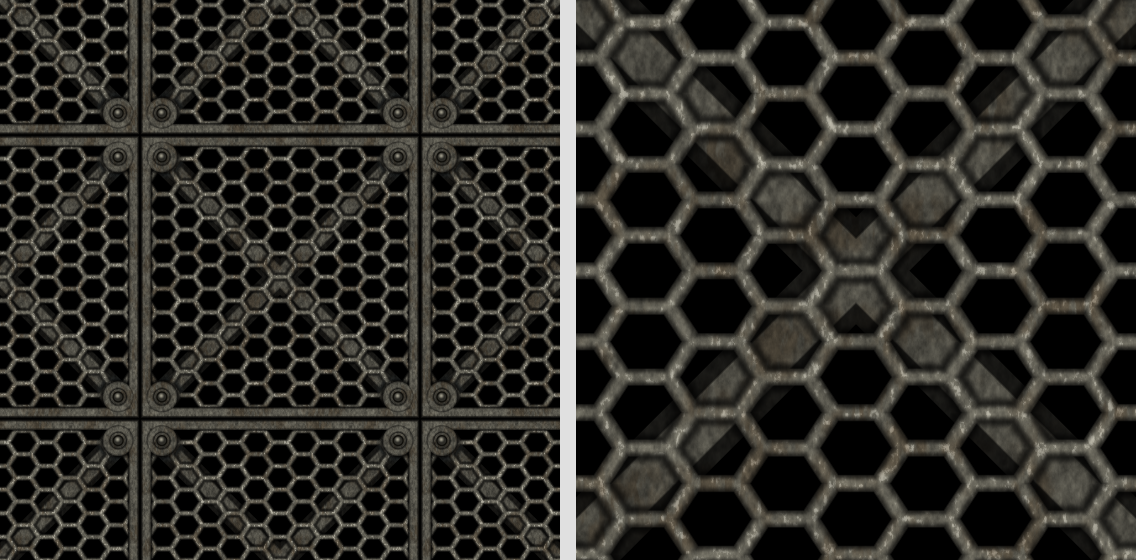
Left: the whole. Right: its middle third, enlarged.
A Shadertoy shader for this texture:

```glsl
#define PERIOD vec2(0.5, 0.5065)
#define CENTER vec2(0.5, 0.5055)
#define CELLS 12.0
#define STRUT 0.118
#define BAR_FLAT 0.0135
#define BAR_EDGE 0.0225
#define FRAME 0.0200
#define SEAM 0.0022
#define BOLT_INSET 0.0390
#define PLATE_RADIUS 0.0275
#define STEEL vec3(0.43, 0.42, 0.375)
#define RUST vec3(0.27, 0.225, 0.165)

float hash(vec2 p) {
    vec3 q = fract(p.xyx * 0.1031);
    q += dot(q, q.yzx + 33.33);
    return fract((q.x + q.y) * q.z);
}

float noise(vec2 p) {
    vec2 i = floor(p), f = fract(p);
    f = f * f * (3.0 - 2.0 * f);
    return mix(mix(hash(i), hash(i + vec2(1, 0)), f.x),
               mix(hash(i + vec2(0, 1)), hash(i + vec2(1, 1)), f.x), f.y);
}

float fbm(vec2 p) {
    float sum = 0.0, amp = 0.5;
    for (int i = 0; i < 4; i++) {
        sum += amp * noise(p);
        p = p * 2.03 + 17.7;
        amp *= 0.5;
    }
    return sum / 0.9375;
}

// Coverage of a shape from its signed distance
float cover(float d, float px) {
    return clamp(0.5 - d / px, 0.0, 1.0);
}

// Distance to the nearest edge of a flat-topped hexagon of height one
float hexEdge(vec2 p) {
    vec2 s = vec2(1.7320508, 1.0);
    vec2 a = mod(p, s) - 0.5 * s;
    vec2 b = mod(p + 0.5 * s, s) - 0.5 * s;
    vec2 c = abs(dot(a, a) < dot(b, b) ? a : b);
    return 0.5 - max(c.y, dot(c, vec2(0.8660254, 0.5)));
}

void mainImage(out vec4 fragColor, in vec2 fragCoord) {
    float px = 1.0 / iResolution.y;
    vec2 p = fragCoord * px - CENTER;
    p -= PERIOD * round(p / PERIOD);
    vec2 inset = 0.5 * PERIOD - abs(p);
    float seam = min(inset.x, inset.y);

    // Worn metal with fine grain, vertical streaks and rust patches
    vec2 w = p + 3.0;
    float grain = fbm(w * vec2(330.0, 210.0));
    float streak = fbm(w * vec2(210.0, 70.0));
    float patches = smoothstep(0.38, 0.72, fbm(w * 38.0));
    vec3 metal = mix(STEEL, RUST, 0.6 * patches * smoothstep(0.3, 0.6, streak));
    metal *= 0.42 + 0.65 * grain + 0.4 * streak;

    // Crossed bars behind the mesh, shaded by the rims of the cells
    vec2 cell = PERIOD / CELLS;
    float hex = hexEdge(p / cell * vec2(0.8660254, 1.0) + vec2(0.0, 0.5));
    float hexPx = px / cell.y;
    float bar = abs(abs(p.x) - abs(p.y)) * 0.7071;
    float onBar = cover(bar - BAR_EDGE, px);
    float onFlat = cover(bar - BAR_FLAT, 2.0 * px);
    float occlusion = mix(0.38, 1.0, smoothstep(0.13, 0.25, hex));
    vec3 col = metal * onBar * mix(0.22, 0.76, onFlat) * occlusion;

    // Dark brackets where the bars meet the corner plates
    vec2 d = p - sign(p) * (0.5 * PERIOD - BOLT_INSET);
    float r = length(d);
    float nearPlate = 1.0 - smoothstep(0.028, 0.046, r);
    col = mix(col, vec3(0.10, 0.11, 0.11) * (0.5 + grain), nearPlate * onBar);

    // Rounded struts of the honeycomb
    float ridge = 1.0 - smoothstep(0.02, STRUT, hex);
    float glint = smoothstep(0.58, 0.78, grain) * ridge;
    vec3 strut = metal * (0.36 + 0.68 * ridge) + 0.16 * glint;
    strut *= 1.0 - 0.35 * nearPlate;
    col = mix(col, strut, cover(hex - STRUT, 1.5 * hexPx));

    // Shadow cast inside the frame and around the plates
    col *= smoothstep(FRAME - 0.002, FRAME + 0.005, seam);
    col *= mix(0.3, 1.0, smoothstep(PLATE_RADIUS, PLATE_RADIUS + 0.007, r));

    // Flat frame with a dark inner edge and a bevel falling to the seam
    float bevel = smoothstep(0.003, 0.0065, seam);
    float lip = 1.0 - smoothstep(FRAME - 0.0045, FRAME, seam);
    vec3 frame = metal * mix(0.3, 0.86, bevel) * mix(0.45, 1.0, lip);
    col = mix(col, frame, cover(seam - FRAME, px));

    // Corner plate
    float rim = 1.0 - smoothstep(PLATE_RADIUS - 0.004, PLATE_RADIUS, r);
    float onPlate = cover(r - PLATE_RADIUS, px) * step(0.006, seam);
    col = mix(col, metal * mix(0.5, 0.84, rim), onPlate);

    // Bolt: recessed washer, dark groove and lit dome
    col *= 1.0 - 0.75 * cover(r - 0.0160, 2.0 * px);
    float washer = cover(r - 0.0140, px);
    col = mix(col, metal * (0.62 + 9.0 * d.y), washer);
    col = mix(col, vec3(0.06, 0.055, 0.04), cover(r - 0.0100, px));
    float shine = 1.0 - smoothstep(0.0, 0.0065, length(d - vec2(-0.001, 0.002)));
    col = mix(col, STEEL * (0.4 + 1.0 * shine), cover(r - 0.0075, px));

    // Open seam between panels
    col *= 1.0 - 0.92 * cover(seam - SEAM, 1.5 * px);

    fragColor = vec4(clamp(col, 0.0, 1.0), 1.0);
}
```
